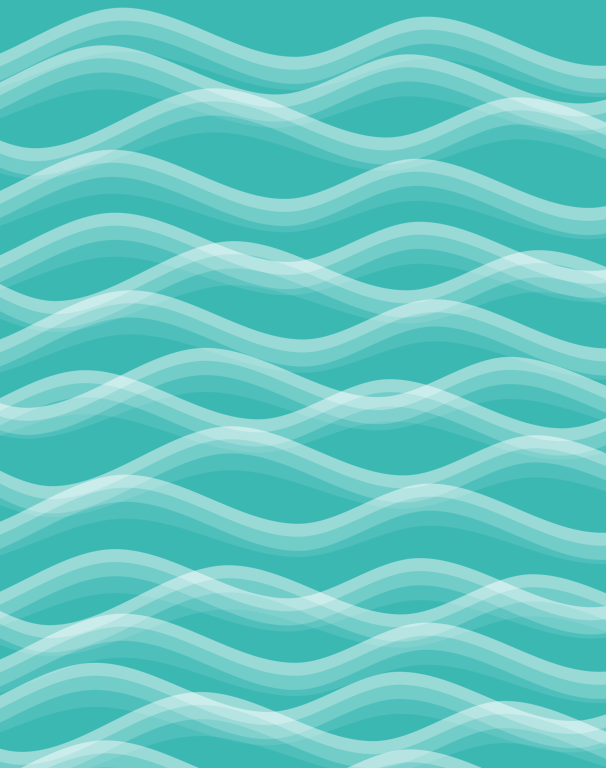
Write a Shadertoy shader that draws this pattern.

```glsl
// Rows of overlapping translucent waves on a flat teal ground.
// Each wave shares one tilted crest-and-trough profile, shifted to its own first crest,
// and carries three white bands of falling opacity that add up where waves cross.

#define GROUND      vec3(0.23, 0.72, 0.70)
#define PERIOD      0.502   // crest to crest, in canvas widths
#define FALL_LENGTH 0.285   // crest to trough, in canvas widths
#define FALL_DEPTH  0.064   // crest to trough, in canvas heights
#define TILT        0.0117  // drop of the wave per period
#define LEAD_LENGTH 0.295   // longer rise before the first crest
#define LEAD_DEPTH  0.078
#define BAND_WIDTHS vec3(0.0169, 0.0185, 0.0220)
#define BAND_ALPHAS vec3(0.48, 0.28, 0.10)
#define SHADE_TAPER 0.22    // thinning of the lowest band in the troughs

const int WAVES = 17;

// First crest of every wave: x from the left, y from the top
const vec2 CRESTS[WAVES] = vec2[WAVES](
    vec2(0.202, 0.010), vec2(0.171, 0.059), vec2(0.353, 0.115),
    vec2(0.185, 0.195), vec2(0.190, 0.277), vec2(0.386, 0.314),
    vec2(0.215, 0.378), vec2(0.141, 0.482), vec2(0.339, 0.453),
    vec2(0.381, 0.555), vec2(0.207, 0.618), vec2(0.190, 0.715),
    vec2(0.377, 0.736), vec2(0.202, 0.799), vec2(0.157, 0.863),
    vec2(0.331, 0.901), vec2(0.174, 0.964));

// Depth of the wave below its first crest, at signed distance x from that crest
float waveDepth(float x) {
    if (x < 0.0) {
        float back = -x;
        return LEAD_DEPTH * smoothstep(0.0, LEAD_LENGTH, back)
             - FALL_DEPTH * smoothstep(LEAD_LENGTH, LEAD_LENGTH + 0.23, back);
    }
    float cycle = floor(x / PERIOD);
    float phase = x - cycle * PERIOD;
    return cycle * TILT
         + FALL_DEPTH * smoothstep(0.0, FALL_LENGTH, phase)
         - (FALL_DEPTH - TILT) * smoothstep(FALL_LENGTH, PERIOD, phase);
}

// Soft coverage of a strip between two depths
float strip(float y, float top, float bottom, float soft) {
    return smoothstep(-soft, soft, y - top) * smoothstep(-soft, soft, bottom - y);
}

void mainImage(out vec4 fragColor, in vec2 fragCoord) {
    vec2 uv = fragCoord / iResolution.xy;
    float soft = 0.75 / iResolution.y;
    vec3 color = GROUND;

    for (int i = 0; i < WAVES; i++) {
        vec2 p = vec2(uv.x, 1.0 - uv.y) - CRESTS[i];
        float depth = waveDepth(p.x);

        // Edges from the bright rim down to the tapering shade
        float rim = depth + BAND_WIDTHS.x;
        float body = rim + BAND_WIDTHS.y;
        float shade = body + max(BAND_WIDTHS.z - SHADE_TAPER * depth, 0.0);

        // White veils accumulate across waves
        vec3 cover = vec3(strip(p.y, depth, rim, soft),
                          strip(p.y, rim, body, soft),
                          strip(p.y, body, shade, soft));
        color = mix(color, vec3(1.0), dot(cover, BAND_ALPHAS));
    }

    fragColor = vec4(color, 1.0);
}
```
